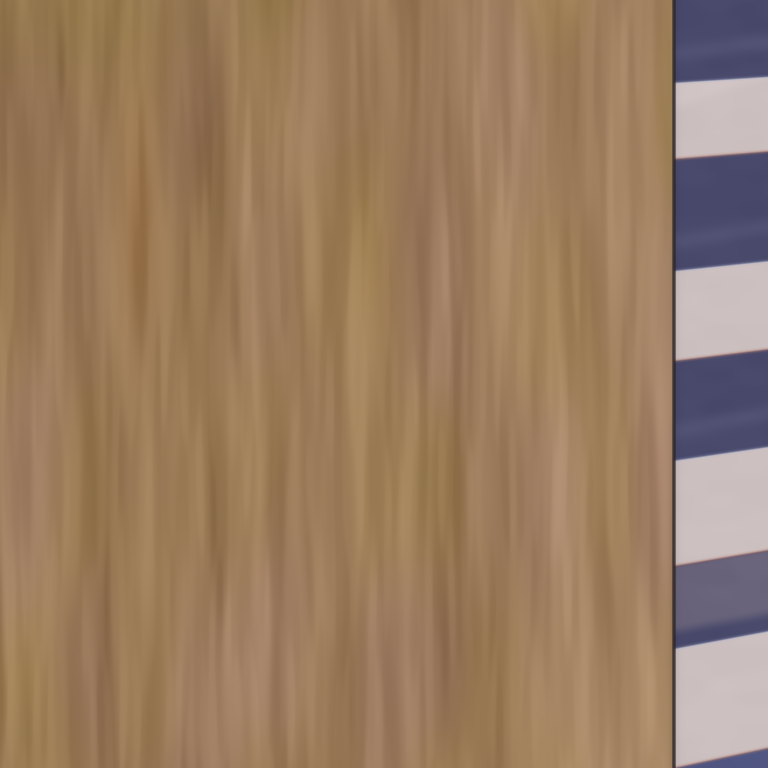
Give the GLSL for this texture, as a Shadertoy shader.

```glsl
float hash(vec2 p) {
    vec3 q = fract(vec3(p.xyx) * vec3(0.1031, 0.1030, 0.0973));
    q += dot(q, q.yzx + 33.33);
    return fract((q.x + q.y) * q.z);
}

// Smooth cellular noise: jittered cells blended by distance, about -0.5 to 0.5
float cells(vec2 p) {
    vec2 base = floor(p);
    float sum = 0.0, total = 0.0;
    for (int j = -1; j <= 1; j++)
    for (int i = -1; i <= 1; i++) {
        vec2 cell = base + vec2(i, j);
        vec2 jitter = 0.2 + 0.6 * vec2(hash(cell + 17.0), hash(cell + 59.0));
        vec2 d = cell + jitter - p;
        float w = exp(-5.0 * dot(d, d));
        sum += w * (hash(cell) - 0.5);
        total += w;
    }
    return sum / total;
}

// Vertical strokes: x, depth from top, half length, brightness
const vec4 STROKES[10] = vec4[10](
    vec4(0.081, 0.090, 0.06, -0.08), vec4(0.140, 0.660, 0.16, -0.05),
    vec4(0.312, 0.450, 0.09, -0.07), vec4(0.335, 0.620, 0.20, 0.05),
    vec4(0.530, 0.130, 0.12, 0.06), vec4(0.612, 0.380, 0.25, -0.05),
    vec4(0.492, 0.180, 0.15, -0.04), vec4(0.578, 0.850, 0.14, -0.06),
    vec4(0.065, 0.420, 0.10, 0.05), vec4(0.715, 0.730, 0.18, -0.04));

vec3 wood(vec2 p) {
    float bend = 0.0015 * sin(p.y * 13.0 + p.x * 31.0);
    vec2 q = vec2(p.x + bend, p.y);

    // Broad, middle and fine grain
    float grain = 0.055 * cells(q * vec2(17.0, 2.5))
                + 0.085 * cells(q * vec2(48.0, 4.0) + 31.0)
                + 0.055 * cells(q * vec2(110.0, 7.0) + 73.0);
    for (int i = 0; i < 10; i++) {
        vec4 s = STROKES[i];
        vec2 d = (q - s.xy) / vec2(0.006, s.z);
        grain += 0.7 * s.w * exp(-dot(d, d));
    }

    // Yellow and mauve drift, with an olive cast in the upper left
    float tint = cells(q * vec2(13.0, 4.0) + 113.0);
    float olive = exp(-dot(p / vec2(0.35, 0.10), p / vec2(0.35, 0.10)));
    vec2 amber = (p - vec2(0.49, 0.36)) / vec2(0.03, 0.14);
    vec2 rust = (p - vec2(0.18, 0.28)) / vec2(0.025, 0.16);
    vec3 color = vec3(0.605, 0.478, 0.345) + grain * vec3(1.0, 0.97, 0.92);
    color += tint * vec3(0.005, -0.012, 0.065);
    color += olive * vec3(-0.015, 0.0, -0.045);
    color += exp(-dot(amber, amber)) * vec3(0.01, 0.012, -0.03);
    color += exp(-dot(rust, rust)) * vec3(0.025, 0.0, -0.015);
    return color + 0.025 * smoothstep(0.55, 0.88, p.x);
}

// Stripes whose tilt increases with depth
vec3 stripes(vec2 p, float px) {
    const float EDGES[8] = float[8](0.108, 0.207, 0.353, 0.470, 0.600, 0.737, 0.845, 1.0);
    float across = (p.x - 0.8776) / 0.1224;
    float v = (p.y + 0.0056 * across) / (1.0 - 0.0204 * across);
    float pale = 0.0, warmRim = 0.0, coolRim = 0.0, sheen = 0.0;
    for (int i = 0; i < 8; i++) {
        float d = v - EDGES[i];
        float rim = exp(-pow(d / 0.0022, 2.0));
        bool entersPale = i % 2 == 0;
        pale += (entersPale ? 1.0 : -1.0) * smoothstep(-px, px, d);
        if (entersPale) {
            coolRim += rim;
            sheen += exp(-pow((d + 0.038 + 0.008 * across) / 0.012, 2.0));
        } else {
            warmRim += rim;
        }
    }

    // The lowest full blue band is faded, with a darker lower rim
    float faded = smoothstep(0.735, 0.742, v) * (1.0 - smoothstep(0.812, 0.832, v));
    float soft = cells(p * vec2(24.0, 50.0));
    vec3 blue = mix(vec3(0.282, 0.284, 0.418), vec3(0.41, 0.39, 0.48), faded);
    blue += 0.035 * sheen * (1.0 - faded) + 0.015 * soft;
    blue += vec3(0.03, 0.05, 0.09) * smoothstep(0.98, 1.0, v);
    vec3 white = vec3(0.80, 0.75, 0.75) + 0.012 * soft;
    white += 0.02 * smoothstep(0.15, 0.13, v + 0.03 * across);
    vec3 color = mix(blue, white, pale);
    color = mix(color, vec3(0.68, 0.48, 0.43), 0.5 * warmRim);
    return mix(color, vec3(0.66, 0.69, 0.80), 0.35 * coolRim);
}

void mainImage(out vec4 fragColor, in vec2 fragCoord) {
    vec2 uv = fragCoord / iResolution.xy;
    vec2 p = vec2(uv.x, 1.0 - uv.y);
    float px = 1.0 / iResolution.y;
    float side = p.x - 0.8776;
    vec3 color = mix(wood(p), stripes(p, px), smoothstep(-px, px, side));

    // Dark seam with a faint shadow on the wood
    float seam = 1.0 - smoothstep(0.0012, 0.0012 + 1.5 * px, abs(side));
    color *= 1.0 - 0.12 * exp(-abs(side) / 0.004);
    color = mix(color, vec3(0.17, 0.14, 0.15), 0.8 * seam);
    fragColor = vec4(clamp(color, 0.0, 1.0), 1.0);
}
```
